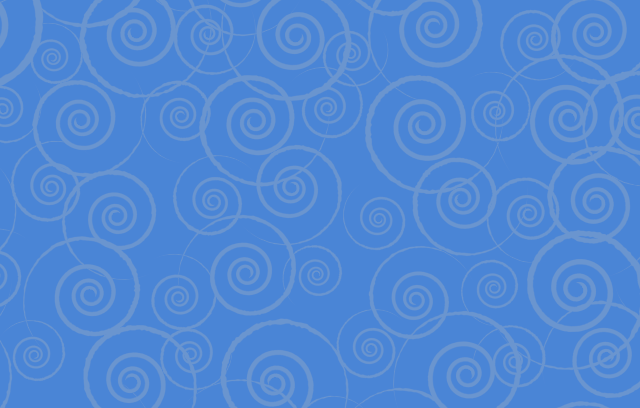
Write a Shadertoy shader that draws this pattern.

```glsl
// Pale brush-drawn spirals scattered over a flat blue ground.
// Each cell of a staggered, jittered grid holds one logarithmic spiral whose
// radius doubles every turn; the stroke thins and frays toward its outer tip.

const float TAU = 6.2831853;
const float CELL = 0.2;          // grid spacing in canvas heights
const float TURNS = 3.8;         // length of each arm
const vec3 GROUND = vec3(0.29, 0.52, 0.84);
const vec3 STROKE = vec3(0.415, 0.583, 0.81);

float hash(vec2 p) {
    vec3 q = fract(p.xyx * vec3(0.1031, 0.1030, 0.0973));
    q += dot(q, q.yzx + 33.33);
    return fract((q.x + q.y) * q.z);
}

float valueNoise(vec2 p) {
    vec2 i = floor(p), f = fract(p);
    f = f * f * (3.0 - 2.0 * f);
    float low = mix(hash(i), hash(i + vec2(1.0, 0.0)), f.x);
    float high = mix(hash(i + vec2(0.0, 1.0)), hash(i + 1.0), f.x);
    return mix(low, high, f.y);
}

// Ragged offset of one stroke edge, measured along the arm in turns
float frayedEdge(float turn, float side, float seed) {
    float lane = seed * 91.0 + side * 7.0;
    float coarse = valueNoise(vec2(turn * 50.0, lane));
    float fine = valueNoise(vec2(turn * 140.0, lane + 31.0));
    return 0.5 * coarse + 0.5 * fine - 0.5;
}

// Coverage of one spiral; p is relative to its centre, reach is its outer radius
float spiral(vec2 p, float reach, float hand, float start, float seed, float blur) {
    float r = max(length(p), 0.0001);
    float angle = hand * atan(p.y, p.x) / TAU + start;

    // Nearest arm: turn is 0 at the outer tip and negative inward
    float phase = log2(r / reach) - angle;
    float arm = floor(phase + 0.5);
    float turn = arm + angle;
    float offset = (phase - arm) * log(2.0) * r;

    // Brush width with tapered ends and fraying toward the tip
    float ends = smoothstep(0.0, 0.6, -turn)
               * smoothstep(-TURNS, 0.25 - TURNS, turn);
    float halfWidth = 0.036 * reach * exp2(0.2 * turn) * ends;
    float rough = mix(0.004, 0.034, smoothstep(-1.4, -0.3, turn));
    halfWidth += rough * reach * sqrt(ends) * frayedEdge(turn, sign(offset), seed);

    float ink = 1.0 - smoothstep(-blur, blur, abs(offset) - halfWidth);
    return ink * smoothstep(0.0, 0.1, ends);
}

// Small and large spirals alternate, with an occasional giant
float spiralReach(vec2 cell) {
    float vary = hash(cell + 17.3);
    float large = mod(cell.x + cell.y, 2.0);
    float reach = mix(mix(0.09, 0.13, vary), mix(0.15, 0.21, vary), large);
    return reach * (hash(cell + 53.7) > 0.92 ? 1.4 : 1.0);
}

// Union of all spirals whose reach may touch p
float spiralField(vec2 p, float blur) {
    float ink = 0.0;
    for (int j = -2; j <= 2; j++) {
        float row = floor(p.y / CELL) + float(j);
        float stagger = 0.5 * mod(row, 2.0);
        for (int i = -2; i <= 2; i++) {
            vec2 cell = vec2(floor(p.x / CELL - stagger) + float(i), row);
            vec2 jitter = vec2(hash(cell + 3.1), hash(cell + 8.6)) - 0.5;
            vec2 centre = (cell + 0.5 + vec2(stagger, 0.0) + 0.45 * jitter) * CELL;
            float hand = hash(cell + 29.4) < 0.25 ? -1.0 : 1.0;
            float start = hash(cell + 41.9);
            float seed = hash(cell + 67.2);
            ink = max(ink, spiral(p - centre, spiralReach(cell), hand, start, seed, blur));
        }
    }
    return ink;
}

void mainImage(out vec4 fragColor, in vec2 fragCoord) {
    vec2 p = fragCoord / iResolution.y;
    float blur = 0.8 / iResolution.y;
    // Shift keeps every visible cell index positive for the hash
    float ink = spiralField(p + 10.0 * CELL, blur);
    fragColor = vec4(mix(GROUND, STROKE, ink), 1.0);
}
```
